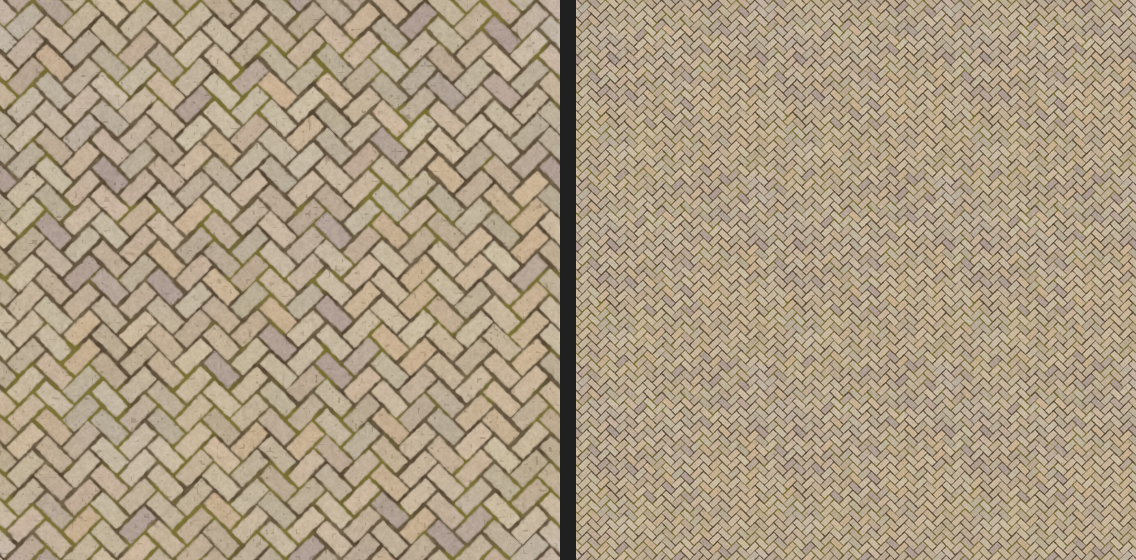
Left: one tile. Right: repeated 3 by 3.
A WebGL 2 fragment shader for this texture:

```glsl
#version 300 es
precision highp float;
// Herringbone paving of sand-coloured bricks with dark, partly mossy joints.
uniform vec2 u_resolution;
out vec4 fragColor;

const vec2 REPEATS = vec2(10.0, 20.0);
const float ROOT2 = 1.41421356;

float hash(vec2 p) {
    vec3 q = fract(vec3(p.xyx) * 0.1031);
    q += dot(q, q.yzx + 33.33);
    return fract((q.x + q.y) * q.z);
}

// Value noise that wraps after a whole number of cells
float noise(vec2 uv, float cells) {
    vec2 p = uv * cells, i = floor(p), f = fract(p);
    f = f * f * (3.0 - 2.0 * f);
    vec2 a = mod(i, cells), b = mod(i + 1.0, cells);
    return mix(mix(hash(a), hash(vec2(b.x, a.y)), f.x),
               mix(hash(vec2(a.x, b.y)), hash(b), f.x), f.y);
}

float roundedBox(vec2 p, vec2 halfSize, float radius) {
    vec2 q = abs(p) - halfSize + radius;
    return length(max(q, 0.0)) + min(max(q.x, q.y), 0.0) - radius;
}

// Distance to the nearest brick, in brick widths, and the id of that brick
float herringbone(vec2 uv, out vec2 brickId) {
    vec2 p = uv * REPEATS - vec2(0.46, 0.26);
    float nearest = 1e3;
    for (int kind = 0; kind < 2; kind++) {
        float lean = kind == 0 ? 1.0 : -1.0;
        for (int row = -1; row <= 1; row++) {
            vec2 shift = vec2(0.5 * float(kind));
            vec2 center = floor(p - shift + 0.5) + shift + vec2(0.0, row);
            vec2 id = mod(center, REPEATS) * 2.0;
            vec3 jitter = vec3(hash(id + 7.0), hash(id + 51.0), hash(id + 93.0)) - 0.5;
            vec2 local = (p - center) * vec2(2.0, 1.0) * ROOT2 + jitter.xy * 0.06;
            float angle = lean * 0.785398 + jitter.z * 0.06;
            float c = cos(angle), s = sin(angle);
            local = vec2(c * local.x + s * local.y, c * local.y - s * local.x);
            vec2 halfSize = vec2(0.935, 0.435) + jitter.zx * 0.03;
            float d = roundedBox(local, halfSize, 0.09);
            if (d < nearest) {
                nearest = d;
                brickId = id;
            }
        }
    }
    return nearest;
}

void main() {
    vec2 uv = gl_FragCoord.xy / u_resolution;
    float pixel = 20.0 * ROOT2 / min(u_resolution.x, u_resolution.y);
    vec2 id;
    float d = herringbone(uv, id);

    // Chipped, uneven brick edges
    d += (noise(uv, 130.0) - 0.5) * 0.07 + (noise(uv, 45.0) - 0.5) * 0.04;

    // Brick tone: firing differences, broad staining and fine grain
    float tone = hash(id + 17.0), hue = hash(id + 131.0), rare = hash(id + 211.0);
    float stain = noise(uv, 5.0) * 0.6 + noise(uv, 11.0) * 0.4;
    float grain = noise(uv, 256.0) * 0.6 + noise(uv, 110.0) * 0.4;
    vec3 brick = mix(vec3(0.70, 0.64, 0.57), vec3(0.80, 0.735, 0.65), tone * 0.75 + 0.15);
    brick += mix(vec3(-0.01, -0.005, 0.02), vec3(0.015, 0.01, -0.025), stain);
    brick += (hue - 0.5) * vec3(0.01, -0.025, -0.025);
    brick = mix(brick, vec3(0.66, 0.59, 0.57), 0.7 * smoothstep(0.91, 0.97, rare));
    brick = mix(brick, vec3(0.80, 0.69, 0.56), 0.6 * smoothstep(0.09, 0.03, rare));
    brick += (grain - 0.5) * 0.08;
    brick -= 0.12 * smoothstep(0.80, 0.92, noise(uv, 170.0)) * noise(uv, 60.0);
    brick *= 1.0 - 0.10 * smoothstep(-0.12, 0.0, d);

    // Joint: packed soil with moss in places
    float soil = noise(uv, 34.0) * 0.6 + noise(uv, 150.0) * 0.4;
    vec3 joint = mix(vec3(0.29, 0.23, 0.165), vec3(0.49, 0.43, 0.33), soil);
    float moss = smoothstep(0.50, 0.75, noise(uv, 24.0) * 0.65 + noise(uv, 7.0) * 0.35);
    joint = mix(joint, vec3(0.50, 0.47, 0.19), moss * 0.75);

    float soft = 0.025 + 0.6 * pixel;
    vec3 color = mix(brick, joint, smoothstep(-soft, soft, d));
    fragColor = vec4(color, 1.0);
}
```
